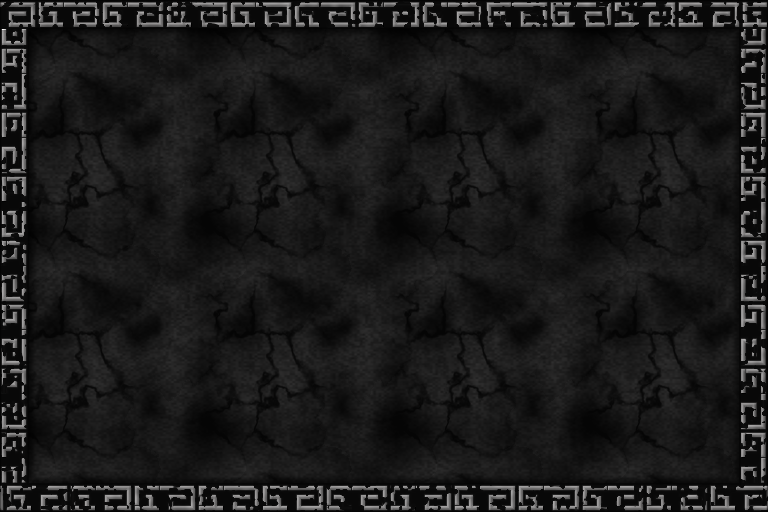
This texture is drawn by a Shadertoy shader. Its source:

```glsl
#define BORDER 0.056
#define KEY_UNIT 0.001953
#define KEY_PERIOD 64.0
#define STROKE 2.2
#define TILE vec2(0.373, 0.391)
#define TILE_CENTER vec2(0.41, 0.547)
#define STONES 4.0
#define STONE_TONE 0.122
#define BLACK_TONE 0.032
#define METAL_TONE 0.49

float hash(vec2 p) {
    return fract(sin(dot(p, vec2(127.1, 311.7))) * 43758.5453);
}

// Value noise that repeats after a whole number of cells
float noise(vec2 p, float period) {
    vec2 i = floor(p), f = fract(p);
    f = f * f * (3.0 - 2.0 * f);
    vec2 a = mod(i, period), b = mod(i + 1.0, period);
    return mix(mix(hash(a), hash(vec2(b.x, a.y)), f.x),
               mix(hash(vec2(a.x, b.y)), hash(b), f.x), f.y);
}

float fbm(vec2 t, float period) {
    float sum = 0.0, amp = 0.5;
    for (int i = 0; i < 5; i++) {
        sum += amp * noise(t * period, period);
        period *= 2.0;
        amp *= 0.55;
    }
    return sum / 1.06;
}

// x: distance gap at the stone boundary, y: random value of the stone
vec2 stoneCells(vec2 p) {
    vec2 base = floor(p);
    float nearest = 9.0, second = 9.0, id = 0.0;
    for (int y = -1; y <= 1; y++)
    for (int x = -1; x <= 1; x++) {
        vec2 cell = base + vec2(x, y);
        vec2 key = mod(cell, STONES);
        vec2 site = cell + 0.1 + 0.8 * vec2(hash(key + 3.7), hash(key + 19.3));
        float d = length(p - site);
        if (d < nearest) {
            second = nearest;
            nearest = d;
            id = hash(key + 41.0);
        } else second = min(second, d);
    }
    return vec2(second - nearest, id);
}

// Soft dark hollows, repeated with the tile: offset and radius
float hollows(vec2 t) {
    vec3 spots[6] = vec3[6](
        vec3(0.0, 0.0, 0.17), vec3(0.44, 0.65, 0.13), vec3(-0.31, 0.12, 0.11),
        vec3(0.19, -0.45, 0.12), vec3(-0.33, -0.48, 0.10), vec3(0.39, -0.28, 0.09));
    float dark = 0.0;
    for (int i = 0; i < 6; i++) {
        vec2 d = fract(t - spots[i].xy + 0.5) - 0.5;
        dark = max(dark, exp(-dot(d, d) / (spots[i].z * spots[i].z)));
    }
    return dark;
}

float stone(vec2 p) {
    vec2 t = (p - TILE_CENTER) / TILE;
    float cloud = fbm(t, 5.0);
    vec2 warp = vec2(fbm(t + 0.37, 6.0), fbm(t + 0.71, 6.0)) - 0.5;
    vec2 cell = stoneCells((t + 0.24 * warp) * STONES);
    float crack = 1.0 - smoothstep(0.0, 0.16, cell.x);
    crack *= smoothstep(0.3, 0.62, fbm(t + 0.19, 4.0));
    float tone = STONE_TONE + 0.17 * (cloud - 0.5) + 0.025 * (cell.y - 0.5);
    tone *= (1.0 - 0.75 * crack) * (1.0 - 0.68 * hollows(t + 0.2 * warp));
    float grain = noise(p * vec2(190.0, 260.0), 1024.0);
    return max(tone * (0.78 + 0.44 * grain), 0.018);
}

// Meander strokes as axis-aligned bars: start and end points
float keyBars(vec2 q) {
    vec4 bars[10] = vec4[10](
        vec4(1, 24, 33, 24), vec4(33, 4, 33, 24), vec4(11, 4, 33, 4),
        vec4(11, 4, 11, 15), vec4(11, 15, 24, 15), vec4(41, 9, 41, 24),
        vec4(41, 24, 61, 24), vec4(48, 15, 55, 15), vec4(55, 4, 55, 15),
        vec4(41, 4, 63, 4));
    float d = 99.0;
    for (int i = 0; i < 10; i++) {
        vec2 mid = 0.5 * (bars[i].xy + bars[i].zw);
        vec2 halfSize = 0.5 * (bars[i].zw - bars[i].xy) + STROKE;
        vec2 e = abs(q - mid) - halfSize;
        d = min(d, length(max(e, 0.0)) + min(max(e.x, e.y), 0.0));
    }
    return d;
}

// Places the meander along each side of the frame
float frameKey(vec2 p, vec2 size) {
    vec2 q;
    if (min(p.y, size.y - p.y) < BORDER) {
        bool top = p.y > 0.5 * size.y;
        q = vec2(p.x, top ? p.y - size.y + BORDER : p.y) / KEY_UNIT;
        q.x -= top ? 0.0 : 32.0;
    } else {
        bool right = p.x > 0.5 * size.x;
        q = vec2(size.y - p.y, right ? p.x - size.x + BORDER : p.x) / KEY_UNIT;
        q.x -= 10.0;
    }
    return keyBars(vec2(mod(q.x, KEY_PERIOD), q.y));
}

void mainImage(out vec4 fragColor, in vec2 fragCoord) {
    vec2 p = fragCoord / iResolution.y;
    vec2 size = vec2(iResolution.x / iResolution.y, 1.0);
    float px = 1.0 / iResolution.y;
    vec2 edge = min(p, size - p);
    float inset = min(edge.x, edge.y) - BORDER;

    // Stone field with a shadow under the frame
    float field = stone(p) * mix(0.45, 1.0, smoothstep(0.0, 0.018, inset));

    // Worn metal meander, lit from the upper left
    vec2 light = vec2(-1.0, 1.0) * KEY_UNIT;
    float d = frameKey(p, size);
    float bevel = frameKey(p + light, size) - frameKey(p - light, size);
    float wear = noise(p * 120.0, 1024.0);
    d += 3.0 * smoothstep(0.58, 0.78, wear);
    float aa = px / KEY_UNIT;
    float metal = METAL_TONE + 0.06 * bevel + 0.12 * (noise(p * 75.0 + 9.0, 1024.0) - 0.5);
    float ground = BLACK_TONE + 0.07 * exp(-max(d, 0.0)) * wear;
    float frame = mix(ground, metal, 1.0 - smoothstep(-0.6 * aa, 0.6 * aa, d));

    // Dark rims on both sides of the frame
    float rim = min(-inset, min(edge.x, edge.y));
    frame *= mix(0.4, 1.0, smoothstep(0.0, 0.004, rim));

    float tone = mix(frame, field, smoothstep(-px, px, inset));
    fragColor = vec4(vec3(tone) * vec3(1.0, 0.99, 0.99), 1.0);
}
```
